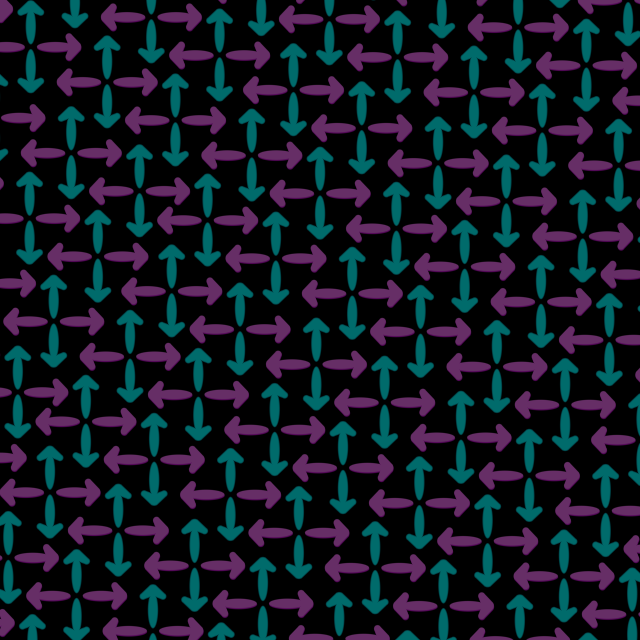
This pattern is drawn by a WebGL 1 fragment shader. Its source:

```glsl
precision highp float;
// Crosses of purple and teal arrows on a slanted, slightly uneven lattice over black.

uniform vec2 u_resolution;

const vec2 ORIGIN = vec2(0.3934, 0.7577);
const vec2 COLUMN_STEP = vec2(0.1130, -0.0572);
const vec2 ROW_STEP = vec2(-0.0634, -0.1048);
const float ARROW_LENGTH = 0.069;

const vec3 PURPLE = vec3(0.40, 0.18, 0.40);
const vec3 PURPLE_SHADE = vec3(0.33, 0.03, 0.35);
const vec3 TEAL = vec3(0.00, 0.42, 0.42);
const vec3 TEAL_RIM = vec3(0.00, 0.29, 0.31);

// Coordinates of p in the basis (a, b)
vec2 toLattice(vec2 p, vec2 a, vec2 b) {
  float det = a.x * b.y - a.y * b.x;
  return vec2(p.x * b.y - p.y * b.x, a.x * p.y - a.y * p.x) / det;
}

// Lattice point with a two-column, three-row unevenness and a phase slip
vec2 crossCentre(vec2 cell) {
  float slip = step(cell.x, -0.5);
  float phase = mod(cell.y + slip, 3.0);
  vec2 shift = mod(cell.x, 2.0) * vec2(-0.0063, -0.0023);
  shift += slip * vec2(0.0056, -0.0033);
  if (phase > 1.5) shift += vec2(0.0017, -0.0026);
  else if (phase > 0.5) shift += vec2(-0.0056, 0.0033);
  return ORIGIN + cell.x * COLUMN_STEP + cell.y * ROW_STEP + shift;
}

float ellipseDistance(vec2 p, vec2 radii) {
  float k = length(p / radii);
  return k * (k - 1.0) / max(length(p / (radii * radii)), 0.001);
}

// Capsule whose radius changes linearly from a to b
float taperedCapsule(vec2 p, vec2 a, vec2 b, float radiusA, float radiusB) {
  vec2 ab = b - a;
  float t = clamp(dot(p - a, ab) / dot(ab, ab), 0.0, 1.0);
  return length(p - a - ab * t) - mix(radiusA, radiusB, t);
}

// Arrow of unit length pointing along +y, its tail at height gap
float arrowDistance(vec2 p, float gap, float shaftRadius) {
  vec2 q = vec2(abs(p.x), 1.0 + gap - p.y);
  float head = taperedCapsule(q, vec2(0.0, 0.132), vec2(0.226, 0.274), 0.132, 0.078);
  float shaft = ellipseDistance(q - vec2(0.0, 0.585), vec2(shaftRadius, 0.415));
  return min(head, shaft);
}

float purplePair(vec2 p) {
  vec2 q = abs(p) / ARROW_LENGTH;
  return arrowDistance(q.yx, 0.14, 0.108) * ARROW_LENGTH;
}

float tealPair(vec2 p) {
  vec2 q = abs(p) / ARROW_LENGTH;
  return arrowDistance(q, 0.053, 0.117) * ARROW_LENGTH;
}

float coverage(float dist, float softness) {
  return 1.0 - smoothstep(-softness, softness, dist);
}

void main() {
  vec2 uv = gl_FragCoord.xy / u_resolution.y;
  float softness = max(0.0011, 0.75 / u_resolution.y);
  vec2 nearest = floor(toLattice(uv - ORIGIN, COLUMN_STEP, ROW_STEP) + 0.5);

  // Nearest arrow of each kind among the neighbouring crosses
  float purple = 1.0;
  float shade = 1.0;
  float teal = 1.0;
  for (int j = -1; j <= 1; j++) {
    for (int i = -1; i <= 1; i++) {
      vec2 p = uv - crossCentre(nearest + vec2(float(i), float(j)));
      purple = min(purple, purplePair(p));
      shade = min(shade, purplePair(p + vec2(-0.0004, 0.0017)));
      teal = min(teal, tealPair(p));
    }
  }

  // Purple arrows carry a shade below, teal ones a darker rim
  vec3 color = vec3(0.0);
  color = mix(color, PURPLE_SHADE, coverage(shade, softness));
  color = mix(color, PURPLE, coverage(purple, softness));
  vec3 tealFill = mix(TEAL, TEAL_RIM, smoothstep(-0.0025, 0.0, teal));
  color = mix(color, tealFill, coverage(teal, softness));
  gl_FragColor = vec4(color, 1.0);
}
```
